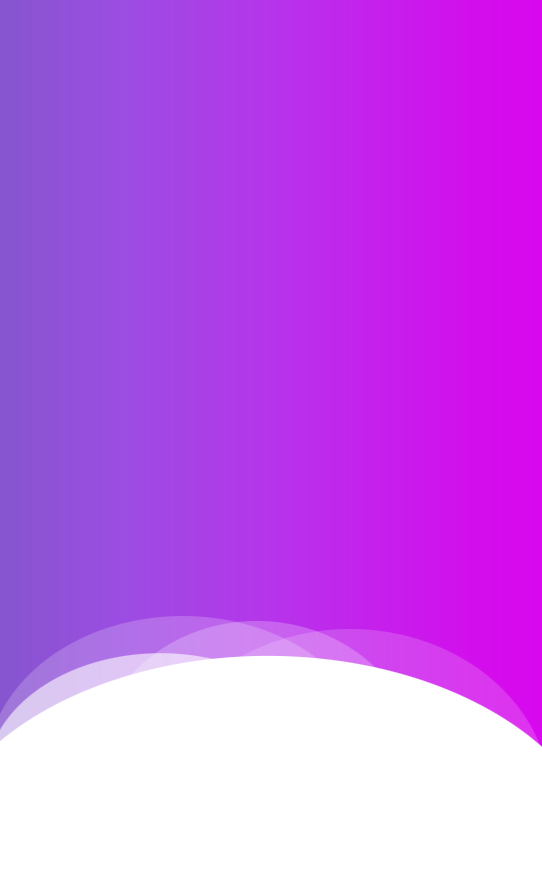
This background is drawn by a Shadertoy shader. Its source:

```glsl
// Violet-to-magenta horizontal gradient above a white dome with translucent domes behind it.

const vec3 WHITE   = vec3(1.0);
const vec3 SLATE   = vec3(0.525, 0.335, 0.81);
const vec3 VIOLET  = vec3(0.61, 0.30, 0.885);
const vec3 PURPLE  = vec3(0.71, 0.21, 0.92);
const vec3 ORCHID  = vec3(0.77, 0.13, 0.925);
const vec3 MAGENTA = vec3(0.825, 0.055, 0.925);
const vec3 FUCHSIA = vec3(0.85, 0.03, 0.935);

// Blends toward the next colour stop between two positions.
vec3 stop(vec3 base, vec3 next, float from, float to, float x) {
    return mix(base, next, clamp((x - from) / (to - from), 0.0, 1.0));
}

vec3 backdrop(float x) {
    vec3 color = stop(SLATE, VIOLET, 0.0, 0.23, x);
    color = stop(color, PURPLE, 0.23, 0.49, x);
    color = stop(color, ORCHID, 0.49, 0.68, x);
    color = stop(color, MAGENTA, 0.68, 0.88, x);
    return stop(color, FUCHSIA, 0.88, 1.0, x);
}

// Coverage of a half ellipse, given its top point, with straight sides below.
float dome(vec2 uv, vec2 apex, vec2 radii) {
    vec2 q = (uv - apex) / radii + vec2(0.0, 1.0);
    float k = length(vec2(q.x, max(q.y, 0.0)));
    float edge = max(fwidth(k), 1e-5);
    return clamp(0.5 + (1.0 - k) / edge, 0.0, 1.0);
}

void mainImage(out vec4 fragColor, in vec2 fragCoord) {
    vec2 uv = fragCoord / iResolution.xy;
    vec3 color = backdrop(uv.x);

    // Translucent domes
    color = mix(color, WHITE, 0.20 * dome(uv, vec2(0.337, 0.3125), vec2(0.363, 0.1745)));
    color = mix(color, WHITE, 0.23 * dome(uv, vec2(0.474, 0.307), vec2(0.300, 0.165)));
    color = mix(color, WHITE, 0.17 * dome(uv, vec2(0.646, 0.298), vec2(0.371, 0.193)));
    color = mix(color, WHITE, 0.60 * dome(uv, vec2(0.296, 0.271), vec2(0.322, 0.141)));

    // Solid foreground
    color = mix(color, WHITE, dome(uv, vec2(0.494, 0.268), vec2(0.633, 0.254)));

    fragColor = vec4(color, 1.0);
}
```
